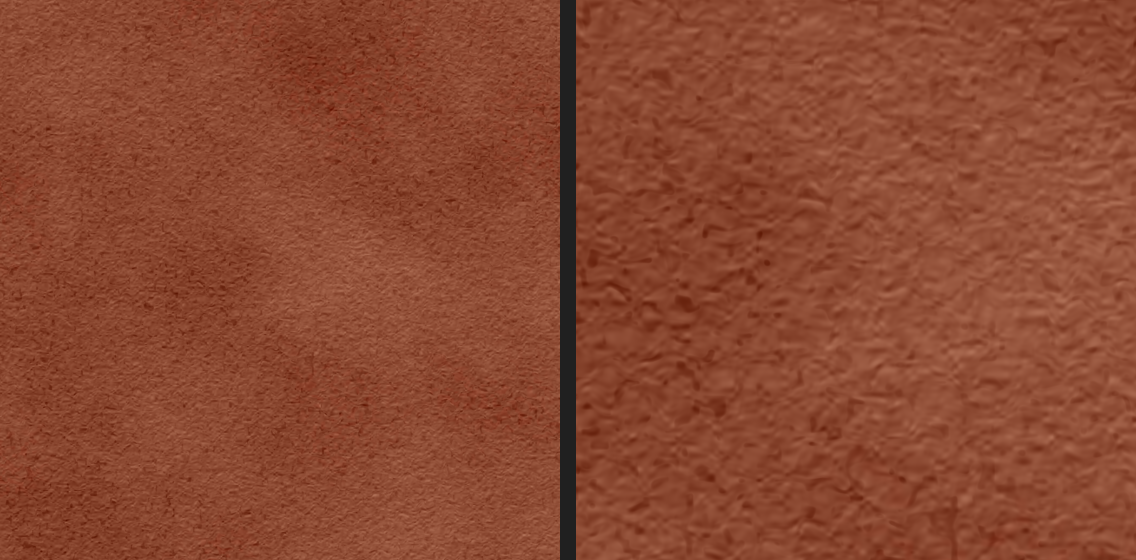
Left, the full canvas; right, a detail of the centre.
Give the GLSL for this texture, as a Shadertoy shader.

```glsl
// Russet suede: a fine embossed nap with tiny dark pits over soft, cloudy mottling.
// The nap is a warped noise height field lit from above; fractal noise shades the
// hide from broad clouds to small blotches and gathers pits and faint red flecks.

const vec3  HIDE_COLOR     = vec3(0.549, 0.288, 0.197);
const vec3  SHADE_TINT     = vec3(0.95, 1.03, 0.97);    // channel weights of light and dark
const vec3  RED_FLECK      = vec3(0.022, -0.016, -0.012);
const vec2  CLOUD_SCALE    = vec2(3.7, 4.5);            // cells across the canvas
const vec2  NAP_SCALE      = vec2(140.0, 172.0);
const vec2  FIBRE_SCALE    = vec2(250.0, 285.0);
const vec2  SPECKLE_SCALE  = vec2(135.0, 165.0);
const vec2  PIT_SCALE      = vec2(165.0, 192.0);
const vec2  FLECK_SCALE    = vec2(130.0, 160.0);
const float WARP_SCALE     = 85.0;
const float WARP_AMOUNT    = 0.005;
const vec2  LIGHT_DIR      = vec2(-0.2, 0.98);
const float RELIEF_STEP    = 0.0021;
const float RELIEF_GAIN    = 0.225;
const float CLOUD_CONTRAST = 0.175;
const float SPECKLE_GAIN   = 0.05;
const float PIT_DEPTH      = 0.085;
const int   SAMPLES        = 2;                         // per axis, for smoothing
const float SAMPLE_SPREAD  = 0.7;                       // filter width in output pixels

float hash(vec2 cell) {
    vec3 h = fract(cell.xyx * 0.1031);
    h += dot(h, h.yzx + 33.33);
    return fract((h.x + h.y) * h.z);
}

float noise(vec2 p) {
    vec2 cell = floor(p);
    vec2 f = fract(p);
    f = f * f * (3.0 - 2.0 * f);
    float low  = mix(hash(cell), hash(cell + vec2(1.0, 0.0)), f.x);
    float high = mix(hash(cell + vec2(0.0, 1.0)), hash(cell + vec2(1.0, 1.0)), f.x);
    return mix(low, high, f.y);
}

// Fractal noise, rotated per octave to hide the lattice
float clouds(vec2 p) {
    float sum = 0.0;
    float total = 0.0;
    float weight = 0.5;
    for (int i = 0; i < 6; i++) {
        sum += weight * noise(p);
        total += weight;
        p = mat2(1.6, 1.2, -1.2, 1.6) * p + 17.3;
        weight *= 0.6;
    }
    return sum / total;
}

float napHeight(vec2 p) {
    return 0.55 * noise(p * NAP_SCALE + 31.0) + 0.45 * noise(p * FIBRE_SCALE + 73.0);
}

vec3 suede(vec2 uv) {
    // Broad mottling
    float cloud = clouds(uv * CLOUD_SCALE + 5.7) - 0.5;
    float worn = smoothstep(0.12, -0.16, cloud);

    // Bend the grain so that it follows no grid
    vec2 bend = vec2(noise(uv * WARP_SCALE + 11.0), noise(uv * WARP_SCALE + 47.0)) - 0.5;
    vec2 p = uv + WARP_AMOUNT * bend;

    // Lit relief of the nap
    vec2 offset = LIGHT_DIR * RELIEF_STEP * 0.5;
    float relief = napHeight(p - offset) - napHeight(p + offset);

    // Uneven dye in the fibres
    float speckle = noise(p * SPECKLE_SCALE + 57.0) - 0.5;

    // Small dark pits, a little denser where the hide is dark
    float pit = smoothstep(0.68, 0.95, noise(p * PIT_SCALE + 91.0));
    pit *= mix(0.6, 1.0, worn);

    float shade = CLOUD_CONTRAST * cloud + RELIEF_GAIN * relief;
    shade += SPECKLE_GAIN * speckle - PIT_DEPTH * pit;

    // Faint red flecks inside some of the worn patches
    float fleck = smoothstep(0.4, 0.85, noise(p * FLECK_SCALE + 23.0));
    float redPatch = worn * smoothstep(0.45, 0.75, noise(uv * 5.0 + 61.0));

    return HIDE_COLOR + SHADE_TINT * shade + RED_FLECK * fleck * redPatch;
}

void mainImage(out vec4 fragColor, in vec2 fragCoord) {
    float canvas = min(iResolution.x, iResolution.y);
    vec3 color = vec3(0.0);
    for (int y = 0; y < SAMPLES; y++) {
        for (int x = 0; x < SAMPLES; x++) {
            vec2 jitter = (vec2(x, y) + 0.5) / float(SAMPLES) - 0.5;
            color += suede((fragCoord + SAMPLE_SPREAD * jitter) / canvas);
        }
    }
    fragColor = vec4(color / float(SAMPLES * SAMPLES), 1.0);
}
```
